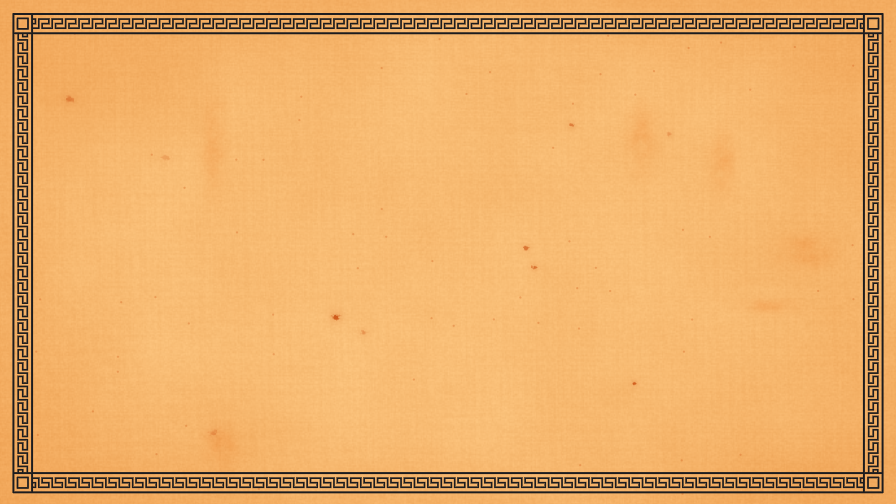
A Shadertoy shader for this background:

```glsl
// Warm aged parchment with a Greek key border and square corner blocks.

float hash(vec2 p) {
    return fract(sin(dot(p, vec2(127.1, 311.7))) * 43758.545);
}

float noise(vec2 p) {
    vec2 i = floor(p), f = fract(p);
    f = f * f * (3.0 - 2.0 * f);
    return mix(mix(hash(i), hash(i + vec2(1, 0)), f.x),
               mix(hash(i + vec2(0, 1)), hash(i + vec2(1, 1)), f.x), f.y);
}

float fbm(vec2 p) {
    float sum = 0.0, amp = 0.5;
    for (int i = 0; i < 4; i++) {
        sum += amp * noise(p);
        p = p * 2.03 + 17.3;
        amp *= 0.5;
    }
    return sum;
}

float box(vec2 p, vec2 halfSize) {
    vec2 d = abs(p) - halfSize;
    return length(max(d, 0.0)) + min(max(d.x, d.y), 0.0);
}

// Distance to an axis-aligned stroke from a to b
float stroke(vec2 p, vec2 a, vec2 b) {
    return box(p - 0.5 * (a + b), 0.5 * abs(b - a) + 0.72);
}

// Running key: x follows the band, y crosses it
float meander(vec2 p, float period, float halfLength) {
    float ends = abs(p.x) - halfLength;
    float u = period * 0.25;
    p.x = mod(p.x + halfLength, period) - 2.0 * u;
    if (p.x < 0.0) p = -p;
    float d = stroke(p, vec2(0, -3.9), vec2(0, 3.9));
    d = min(d, stroke(p, vec2(0, 3.9), vec2(3.0 * u, 3.9)));
    d = min(d, stroke(p, vec2(u, -3.9), vec2(3.0 * u, -3.9)));
    d = min(d, stroke(p, vec2(u, -3.9), vec2(u, 0)));
    d = min(d, stroke(p, vec2(u, 0), vec2(3.0 * u, 0)));
    return max(d, ends);
}

// All border ink, measured from the frame centre
float border(vec2 c) {
    vec2 q = abs(c);
    float d = abs(box(c, vec2(372.5, 205.0))) - 0.85;
    float rails = min(max(abs(q.x - 356.5), q.y - 205.0),
                      max(abs(q.y - 188.5), q.x - 372.5));
    d = min(d, rails - 0.85);
    d = min(d, abs(box(q - vec2(364.5, 196.75), vec2(4.5))) - 0.75);
    d = min(d, meander(vec2(c.x, q.y - 196.75), 11.5, 356.5));
    return min(d, meander(vec2(c.y, q.x - 364.5), 377.0 / 33.0, 188.5));
}

vec3 parchment(vec2 p) {
    // Pale centre, deeper orange margins
    vec2 e = (p - vec2(390, 210)) / vec2(384, 216);
    vec3 col = mix(vec3(0.973, 0.738, 0.455), vec3(0.95, 0.665, 0.365),
                   smoothstep(0.2, 1.7, dot(e, e)));
    col += (fbm(p / 70.0) - 0.47) * vec3(0.02, 0.055, 0.07);

    // Woven grain and fine threads
    float grain = noise(p * vec2(0.45, 0.8)) + noise(p * vec2(0.9, 0.5) + 40.0) - 1.0;
    float threads = noise(p * vec2(0.02, 0.7)) + noise(p * vec2(0.7, 0.02)) - 1.0;
    col += grain * vec3(0.016, 0.022, 0.025) + threads * vec3(0.006, 0.012, 0.014);

    // Soft stains: centre and half extent
    vec4 stains[6] = vec4[6](
        vec4(550, 317, 12, 26), vec4(690, 216, 22, 14), vec4(184, 305, 9, 38),
        vec4(190, 50, 14, 20), vec4(620, 295, 10, 25), vec4(660, 170, 20, 6));
    float tint = 0.0;
    for (int i = 0; i < 6; i++) {
        vec2 d = (p - stains[i].xy) / stains[i].zw;
        tint += exp(-dot(d, d)) * fbm(p * 0.12);
    }
    col -= tint * vec3(0.02, 0.1, 0.12);

    // Rust specks: centre, radius, strength
    vec4 specks[10] = vec4[10](
        vec4(288, 160.5, 2.7, 1.0), vec4(60, 347, 3.0, 0.55), vec4(451, 219.5, 2.0, 0.7),
        vec4(458, 203, 1.9, 0.75), vec4(544, 103.5, 1.6, 0.9), vec4(490, 325, 1.8, 0.6),
        vec4(312, 147, 2.2, 0.4), vec4(574, 317, 1.9, 0.35), vec4(183, 61, 3.0, 0.4),
        vec4(142, 297, 3.0, 0.25));
    float rust = 0.0;
    for (int i = 0; i < 10; i++) {
        vec2 d = (p - specks[i].xy) / specks[i].z;
        float r = length(d * vec2(0.85, 1.1)) + noise(p * 0.7) - 0.5;
        rust += specks[i].w * (0.8 * smoothstep(1.3, 0.3, r) + 0.15 * exp(-0.2 * dot(d, d)));
    }

    // Scattered tiny flecks
    vec2 cell = floor(p / 24.0);
    vec2 at = (cell + 0.2 + 0.6 * vec2(hash(cell), hash(cell + 7.0))) * 24.0;
    rust += step(0.88, hash(cell + 31.0)) * 0.3 * smoothstep(1.5, 0.3, length(p - at));
    return mix(col, vec3(0.8, 0.32, 0.07), min(rust, 0.9));
}

void mainImage(out vec4 fragColor, in vec2 fragCoord) {
    vec2 p = fragCoord / iResolution.xy * vec2(768, 432);
    float pixel = 432.0 / iResolution.y;
    float ink = clamp(0.5 - border(p - vec2(384, 215)) / pixel, 0.0, 1.0);
    fragColor = vec4(mix(parchment(p), vec3(0.11, 0.11, 0.12), ink), 1.0);
}
```
